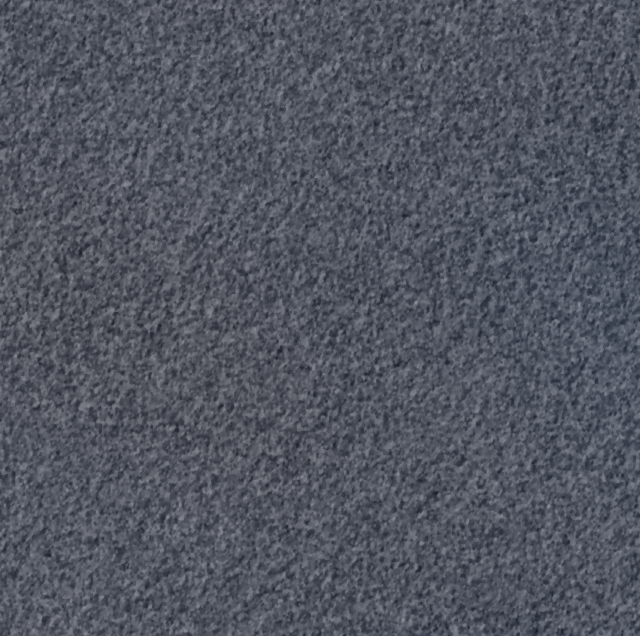
Write a WebGL 1 fragment shader that draws this texture.

```glsl
precision highp float;
// Fine-napped slate blue-grey suede, with small side-lit grains and faint clouding.

uniform vec2 u_resolution;

// Colours
const vec3 SLATE = vec3(0.321, 0.336, 0.379);
const vec3 TONE_RANGE = vec3(1.0, 0.97, 0.95);
const vec3 COOL_SHIFT = vec3(-0.012, 0.003, 0.010);

// Cells per canvas height
const float CLUMP_SCALE = 58.0;
const float GRAIN_SCALE = 142.0;
const float FIBRE_SCALE = 250.0;
const float SPECK_SCALE = 62.0;

// Strength of each layer
const float CLUMP_DEPTH = 0.054;
const float GRAIN_DEPTH = 0.165;
const float FIBRE_DEPTH = 0.205;
const float SPECK_GLOW = 0.10;
const float CLOUD_DEPTH = 0.0065;

// Side light: the neighbour that shades each grain, and how much
const vec2 LIGHT_STEP = vec2(0.0060, -0.0035);
const float RELIEF = 0.45;

// Nap direction and cell blending
const float NAP_LEAN = 0.16;
const float NAP_STRETCH = 1.2;
const float CELL_SHARPNESS = 5.4;
const float SPECK_RARITY = 0.985;

vec3 hash3(vec2 cell) {
  vec3 v = fract(cell.xyx * vec3(0.1031, 0.1030, 0.0973));
  v += dot(v, v.yxz + 33.33);
  return fract((v.xxy + v.yzz) * v.zyx);
}

// Cellular noise whose random cell tones melt softly into each other
float softCells(vec2 p) {
  vec2 cell = floor(p);
  float total = 0.0;
  float weights = 0.0;
  for (int y = -1; y <= 1; y++) {
    for (int x = -1; x <= 1; x++) {
      vec2 neighbour = cell + vec2(float(x), float(y));
      vec3 rnd = hash3(neighbour);
      vec2 offset = neighbour + rnd.xy - p;
      float weight = exp(-CELL_SHARPNESS * dot(offset, offset));
      total += (rnd.z - 0.5) * weight;
      weights += weight;
    }
  }
  return total / weights;
}

float grainHeight(vec2 nap) {
  return softCells(nap * GRAIN_SCALE + 17.3);
}

// Rare pale dots, each kept inside its own cell
float specks(vec2 p) {
  vec3 rnd = hash3(floor(p) + 71.0);
  float dist = length(fract(p) - mix(vec2(0.3), vec2(0.7), rnd.xy));
  return step(SPECK_RARITY, rnd.z) * (1.0 - smoothstep(0.06, 0.3, dist));
}

// Broad uneven lighting from layered sines
float clouds(vec2 p) {
  return sin(p.x * 5.1 + 1.7 * sin(p.y * 3.3 + 0.8))
       + 0.7 * sin(p.y * 6.7 - p.x * 2.9 + 1.4)
       + 0.4 * sin(p.x * 13.0 + p.y * 9.0 + 2.0 * sin(p.y * 7.0));
}

void main() {
  vec2 p = gl_FragCoord.xy / u_resolution.y;

  // Lean and lengthen the grains along the nap
  vec2 nap = vec2(p.x - NAP_LEAN * p.y, p.y / NAP_STRETCH) + 3.0;

  // Each grain is darkened by a taller one beside it
  float grain = grainHeight(nap) - RELIEF * grainHeight(nap + LIGHT_STEP);
  float fibre = softCells(nap * FIBRE_SCALE + 41.9);
  float clump = softCells(nap * CLUMP_SCALE);

  float tone = CLUMP_DEPTH * clump
             + GRAIN_DEPTH * grain
             + FIBRE_DEPTH * fibre
             + SPECK_GLOW * specks(p * SPECK_SCALE)
             + CLOUD_DEPTH * clouds(p);

  // The right side reads cooler than the left
  float coolness = smoothstep(0.3, 1.0, p.x) - 0.25 + 0.2 * sin(p.y * 8.0 + p.x * 4.0);

  vec3 colour = SLATE + TONE_RANGE * tone + COOL_SHIFT * coolness;
  gl_FragColor = vec4(clamp(colour, 0.0, 1.0), 1.0);
}
```
